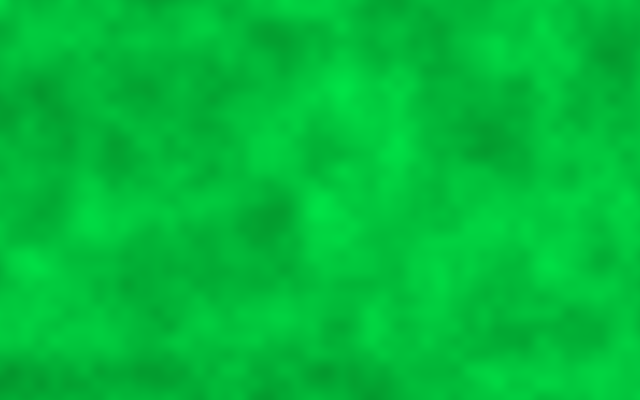
Write a Shadertoy shader that draws this texture.

```glsl
// Soft, cloudy green mottling made of layered value noise.

const vec3 DARK_GREEN = vec3(0.008, 0.545, 0.160);
const vec3 BRIGHT_GREEN = vec3(0.000, 0.935, 0.290);
const float CELLS_PER_HEIGHT = 7.0; // blotches of the coarsest layer
const int LAYERS = 3;
const float LAYER_GAIN = 0.55;      // strength of each finer layer
const vec2 LAYER_OFFSET = vec2(17.3, 9.7);

// Integer hash of a lattice point, from 0 to 1
float hash(vec2 cell) {
    uvec2 q = uvec2(ivec2(cell)) * uvec2(1597u, 3571u);
    uint n = (q.x ^ (q.y << 7u)) * 747796u + 28891u;
    n = (n ^ (n >> 15u)) * 739397u;
    n = (n ^ (n >> 13u)) * 56891u;
    n ^= n >> 16u;
    return float(n & 65535u) / 65535.0;
}

// Smoothly interpolated lattice values
float valueNoise(vec2 p) {
    vec2 cell = floor(p);
    vec2 blend = smoothstep(0.0, 1.0, p - cell);
    float bottom = mix(hash(cell), hash(cell + vec2(1.0, 0.0)), blend.x);
    float top = mix(hash(cell + vec2(0.0, 1.0)), hash(cell + 1.0), blend.x);
    return mix(bottom, top, blend.y);
}

// Weighted mean of layers, each twice as fine as the last
float clouds(vec2 p) {
    float sum = 0.0;
    float total = 0.0;
    float weight = 1.0;
    for (int i = 0; i < LAYERS; i++) {
        sum += weight * valueNoise(p);
        total += weight;
        weight *= LAYER_GAIN;
        p = 2.0 * p + LAYER_OFFSET;
    }
    return sum / total;
}

void mainImage(out vec4 fragColor, in vec2 fragCoord) {
    vec2 uv = fragCoord / iResolution.y;
    float shade = clouds(uv * CELLS_PER_HEIGHT + LAYER_OFFSET);
    fragColor = vec4(mix(DARK_GREEN, BRIGHT_GREEN, shade), 1.0);
}
```
